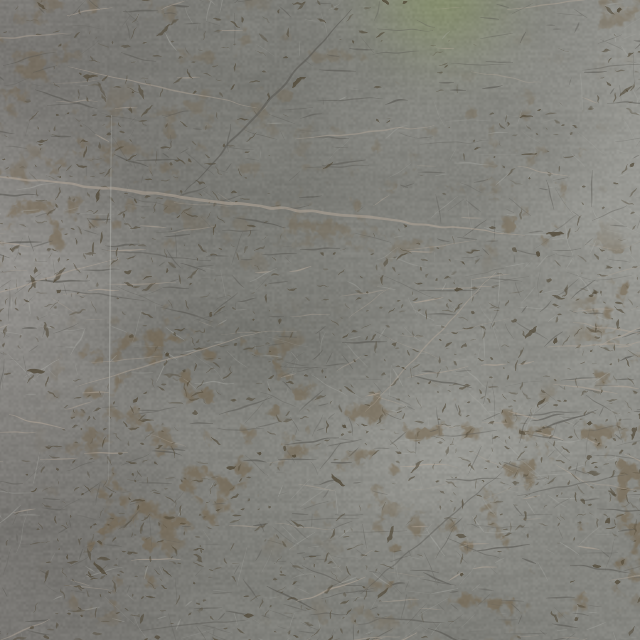
Reproduce this texture procedurally as a WebGL 1 fragment shader.

```glsl
precision highp float;
// Worn grey metal sheet with cloudy sheen, fine scratches and brown flecks.

uniform vec2 u_resolution;

#define BASE_GREY vec3(0.512, 0.514, 0.494)
#define DARK_GREY vec3(0.345, 0.340, 0.320)
#define OLIVE_BROWN vec3(0.310, 0.275, 0.205)
#define RUST_TAN vec3(0.450, 0.385, 0.285)
#define PALE_TAN vec3(0.700, 0.650, 0.595)
#define PALE_GREY vec3(0.680, 0.685, 0.665)
#define CLOUD_CONTRAST 0.12
#define GRAIN_CONTRAST 0.040
#define LONG_SCRATCHES 14
#define WOBBLE 0.0045

float hash(vec2 p) {
  return fract(sin(dot(p, vec2(127.1, 311.7))) * 43758.5453);
}

vec2 hash2(vec2 p) {
  return vec2(hash(p), hash(p + vec2(41.3, 17.9)));
}

float noise(vec2 p) {
  vec2 cell = floor(p), f = fract(p);
  f = f * f * (3.0 - 2.0 * f);
  float low = mix(hash(cell), hash(cell + vec2(1.0, 0.0)), f.x);
  float high = mix(hash(cell + vec2(0.0, 1.0)), hash(cell + 1.0), f.x);
  return mix(low, high, f.y);
}

float fbm(vec2 p) {
  float sum = 0.0, amplitude = 0.5;
  for (int i = 0; i < 4; i++) {
    sum += amplitude * noise(p);
    p = mat2(1.6, 1.2, -1.2, 1.6) * p + 7.3;
    amplitude *= 0.5;
  }
  return sum;
}

// Soft oval spot, 1 at its centre.
float glow(vec2 p, vec2 centre, vec2 radius) {
  vec2 d = (p - centre) / radius;
  return exp(-dot(d, d));
}

// Coverage of a line from a to b that thins out towards both ends.
float stroke(vec2 p, vec2 a, vec2 b, float halfWidth) {
  vec2 ab = b - a;
  float t = clamp(dot(p - a, ab) / dot(ab, ab), 0.0, 1.0);
  float side = 2.0 * t - 1.0;
  float width = halfWidth * (1.0 - 0.8 * side * side);
  float pixel = 1.0 / u_resolution.y;
  return clamp((width - length(p - a - ab * t)) / pixel + 0.5, 0.0, 1.0);
}

// How heavily worn the sheet is: the sides and lower half more than the top.
float wear(vec2 p, float seed) {
  float region = 0.30 + 0.25 * smoothstep(0.0, 0.4, 0.85 - p.y) + 0.18 * abs(2.0 * p.x - 1.0);
  return region * smoothstep(0.2, 0.75, noise(p * vec2(6.0, 9.0) + seed)) * 1.6;
}

// Scattered strokes, one per grid cell; spread is the largest tilt from level.
float scratches(vec2 p, float grid, float seed, float reach, float halfWidth, float spread, float density) {
  vec2 home = floor(p * grid);
  float ink = 0.0;
  for (int j = -1; j <= 1; j++) {
    for (int i = -1; i <= 1; i++) {
      vec2 id = home + vec2(float(i), float(j));
      vec2 centre = (id + hash2(id + seed)) / grid;
      vec2 shape = hash2(id + seed + 57.3);
      vec2 kind = hash2(id + seed + 91.7);
      float tilt = 2.0 * shape.x - 1.0;
      float angle = spread * tilt * abs(tilt);
      vec2 arm = vec2(cos(angle), sin(angle)) * reach * mix(0.2, 1.0, shape.y * shape.y) / grid;
      float present = step(kind.x, density * wear(centre, seed));
      float width = halfWidth * mix(0.5, 1.2, kind.y);
      ink = max(ink, present * mix(0.4, 1.0, kind.y) * stroke(p, centre - arm, centre + arm, width));
    }
  }
  return ink;
}

// Cloudy sheen of the bare sheet.
vec3 sheet(vec2 p) {
  float light = CLOUD_CONTRAST * (fbm(p * vec2(2.6, 4.2) + 3.0) - 0.47);
  light += 0.085 * glow(p, vec2(0.68, 0.28), vec2(0.34, 0.17));
  light += 0.060 * glow(p, vec2(0.0, 0.56), vec2(0.16, 0.22));
  light += 0.060 * glow(p, vec2(1.0, 0.72), vec2(0.16, 0.45));
  light -= 0.045 * glow(p, vec2(0.12, 0.85), vec2(0.22, 0.20));
  light -= 0.045 * glow(p, vec2(0.42, 0.45), vec2(0.40, 0.07));
  light -= 0.050 * glow(p, vec2(0.10, 0.08), vec2(0.30, 0.20));
  vec3 color = BASE_GREY + light;
  color += vec3(0.006, -0.002, 0.004) * (1.0 - smoothstep(0.0, 0.45, p.x));
  return color + vec3(0.01, 0.04, -0.06) * glow(p, vec2(0.69, 1.0), vec2(0.10, 0.09));
}

void main() {
  vec2 uv = gl_FragCoord.xy / u_resolution.y;
  vec2 bend = vec2(noise(uv * 45.0), noise(uv * 45.0 + 31.0)) - 0.5;
  vec2 p = uv + WOBBLE * bend;
  vec2 ragged = p + 0.004 * (vec2(noise(uv * 170.0), noise(uv * 170.0 + 13.0)) - 0.5);

  // Sheen, grain and faint level brushing
  vec3 color = sheet(uv);
  color += GRAIN_CONTRAST * (noise(uv * 260.0) - 0.5);
  color += 0.022 * (noise(uv * vec2(18.0, 240.0)) - 0.5);
  // Tan stains
  float stain = smoothstep(0.56, 0.72, fbm(ragged * 34.0)) * wear(uv, 4.0);
  color = mix(color, RUST_TAN, 0.55 * clamp(stain, 0.0, 1.0));
  // Hairlines, level scratches, then short thick flecks
  color = mix(color, PALE_GREY, 0.40 * scratches(p, 26.0, 11.0, 0.9, 0.0008, 3.1, 0.9));
  color = mix(color, DARK_GREY, 0.50 * scratches(p, 30.0, 23.0, 0.9, 0.0009, 3.1, 1.0));
  color = mix(color, DARK_GREY, 0.65 * scratches(p, 17.0, 37.0, 0.95, 0.0012, 0.5, 1.1));
  color = mix(color, PALE_TAN, 0.60 * scratches(p, 15.0, 43.0, 0.9, 0.0010, 0.7, 0.9));
  color = mix(color, OLIVE_BROWN, 0.65 * scratches(ragged, 48.0, 59.0, 0.5, 0.0014, 3.1, 0.9));
  color = mix(color, OLIVE_BROWN, 0.80 * scratches(ragged, 27.0, 71.0, 0.4, 0.0028, 3.1, 0.45));
  // Long faint scratches
  for (int i = 0; i < LONG_SCRATCHES; i++) {
    vec2 id = vec2(float(i), 5.0);
    vec2 start = hash2(id), shape = hash2(id + 29.0);
    float angle = (shape.x - 0.5) * (shape.y > 0.6 ? 3.1 : 0.4);
    vec2 arm = vec2(cos(angle), sin(angle)) * mix(0.06, 0.16, shape.y);
    vec3 tint = hash(id + 3.0) > 0.5 ? PALE_TAN : DARK_GREY;
    color = mix(color, tint, 0.45 * stroke(p, start - arm, start + arm, 0.0011));
  }
  // Three longest scratches
  color = mix(color, PALE_TAN, 0.55 * stroke(p, vec2(-0.1, 0.735), vec2(0.82, 0.632), 0.0024));
  color = mix(color, PALE_GREY, 0.55 * stroke(uv, vec2(0.170, 0.25), vec2(0.174, 0.82), 0.0010));
  color = mix(color, DARK_GREY, 0.60 * stroke(p, vec2(0.29, 0.70), vec2(0.55, 0.985), 0.0016));
  gl_FragColor = vec4(color, 1.0);
}
```
